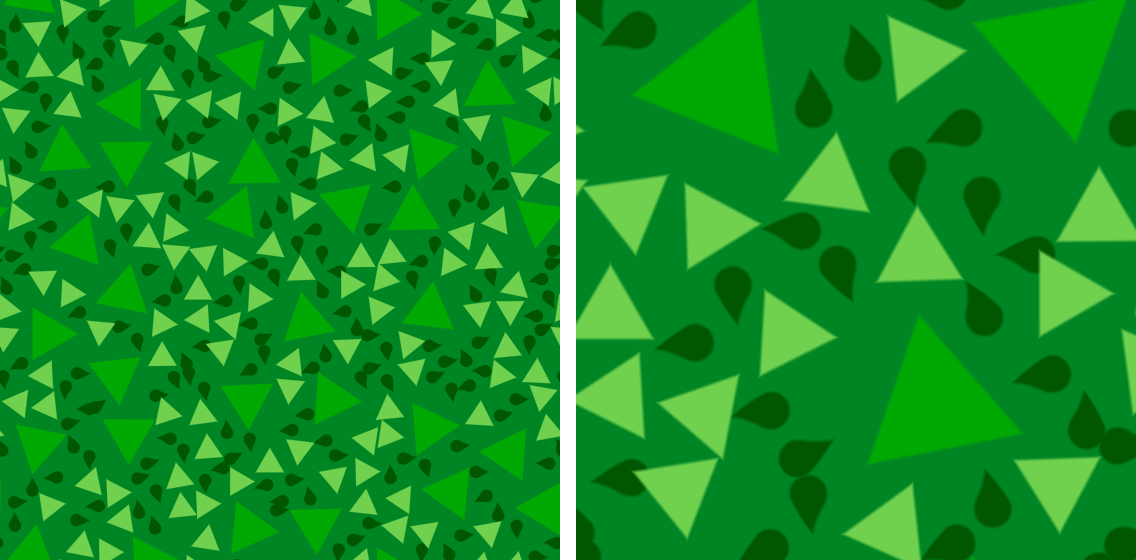
Left, the full canvas; right, a detail of the centre.
Write a three.js fragment shader that draws this pattern.

```glsl
// Scattered flat triangles in two sizes with small bent drops on a green ground.
// A wrapping grid is split into 3x3 blocks: most hold one large triangle in a
// corner, and the spare cells get a small triangle or a pair of drops.
varying vec2 vUv;

#define BLOCKS 6.0        // blocks across the tile, each 3 cells wide
#define LARGE_SIDE 1.69   // sizes below are in cells
#define SMALL_SIDE 0.92
#define DROP_RADIUS 0.2
#define DROP_LENGTH 0.42
#define DROP_BEND 0.6
#define JITTER 0.08
#define SWAY 0.3
#define TURN_WOBBLE 0.13  // in quarter turns
#define EDGE 0.025
#define SEED 37.0

const float PI = 3.14159265;
const vec3 GROUND = vec3(0.0, 0.52, 0.14);
const vec3 DROP_GREEN = vec3(0.0, 0.34, 0.0);
const vec3 LARGE_GREEN = vec3(0.0, 0.66, 0.01);
const vec3 SMALL_GREEN = vec3(0.44, 0.82, 0.31);

vec4 hash4(vec2 id) {
  vec4 q = fract((id.xyxy + SEED) * vec4(0.1031, 0.1030, 0.0973, 0.1099));
  q += dot(q, q.wzxy + 33.33);
  return fract((q.xxyz + q.yzzw) * q.zywx);
}

vec2 wrapBlock(vec2 block) {
  return floor(mod(block + 0.5, BLOCKS));
}

// Periodic shear of the centres, which hides the rows and columns
vec2 sway(vec2 c) {
  float w = 2.0 * PI / (3.0 * BLOCKS);
  c.x += SWAY * sin(2.0 * w * c.y);
  c.y += SWAY * sin(3.0 * w * c.x + 1.0);
  return c;
}

// Turn by a random number of quarter turns plus a slight wobble
vec2 turned(vec2 q, float r, float wobble) {
  float a = (floor(r * 4.0) + (2.0 * fract(r * 4.0) - 1.0) * wobble) * PI * 0.5;
  return mat2(cos(a), -sin(a), sin(a), cos(a)) * q;
}

// Equilateral triangle, tip up, centred on its bounding box
float triangle(vec2 q, float side) {
  float h = 0.866 * side;
  return max(-q.y - 0.5 * h, 0.866 * abs(q.x) + 0.5 * q.y - 0.25 * h);
}

// Round drop with its tip up, bent to the left
float drop(vec2 q) {
  q.y += 0.11;
  float rise = max(q.y, 0.0);
  q.x = abs(q.x + DROP_BEND * rise * rise);
  float b = DROP_RADIUS / DROP_LENGTH;
  float a = sqrt(1.0 - b * b);
  float k = dot(q, vec2(-b, a));
  if (k < 0.0) return length(q) - DROP_RADIUS;
  if (k > a * DROP_LENGTH) return length(q - vec2(0.0, DROP_LENGTH));
  return dot(q, vec2(a, b)) - DROP_RADIUS;
}

float cover(float d) {
  return 1.0 - smoothstep(-EDGE, EDGE, d);
}

void main() {
  vec2 p = vUv * 3.0 * BLOCKS;
  float large = 9.0, small = 9.0, drops = 9.0;

  for (int i = -1; i <= 1; i++) {
    // Each column of blocks slides by its own amount
    float col = floor(p.x / 3.0) + float(i);
    float slide = 3.0 * hash4(vec2(wrapBlock(vec2(col)).x, 91.0)).x;
    for (int j = -1; j <= 1; j++) {
      vec2 block = vec2(col, floor((p.y - slide) / 3.0) + float(j));
      vec2 id = wrapBlock(block);
      vec2 origin = block * 3.0 + vec2(0.0, slide);
      vec4 r = hash4(id + 50.0);
      vec2 corner = floor(r.yz * 2.0);
      bool hasLarge = abs(mod(id.x * 6.0 + id.y, 9.0) - 4.0) > 0.5;

      // Large triangle with a drop beside its tip
      if (hasLarge) {
        vec4 s = hash4(id + 140.0);
        vec2 q = p - sway(origin + corner + 1.0) - JITTER * (2.0 * s.xy - 1.0);
        q = turned(q, r.w, TURN_WOBBLE);
        large = min(large, triangle(q, LARGE_SIDE));
        vec2 spot = vec2(s.z < 0.5 ? -0.68 : 0.68, 0.68);
        drops = min(drops, drop(turned(q - spot, s.w, 0.2)));
      }

      // Spare cells: three small triangles to every two pairs of drops
      float n = floor(5.0 * r.x);
      for (int k = 0; k < 9; k++) {
        vec2 cell = vec2(mod(float(k) + 0.5, 3.0) - 0.5, floor((float(k) + 0.5) / 3.0));
        vec2 off = abs(cell - corner - 0.5);
        if (hasLarge && max(off.x, off.y) < 0.9) continue;
        n += 2.0;
        vec4 s = hash4(id * 3.0 + cell + 230.0);
        vec2 q = p - sway(origin + cell + 0.5) - JITTER * (2.0 * s.xy - 1.0);
        if (dot(q, q) > 1.0) continue;
        if (mod(n + 0.5, 5.0) < 3.0) {
          small = min(small, triangle(turned(q, s.z, TURN_WOBBLE), SMALL_SIDE));
        } else {
          vec2 spot = vec2(s.x < 0.5 ? -0.25 : 0.25, 0.25);
          drops = min(drops, drop(turned(q - spot, s.z, 0.2)));
          drops = min(drops, drop(turned(q + spot, s.w, 0.2)));
        }
      }
    }
  }

  vec3 color = mix(GROUND, DROP_GREEN, cover(drops));
  color = mix(color, LARGE_GREEN, cover(large));
  color = mix(color, SMALL_GREEN, cover(small));
  gl_FragColor = vec4(color, 1.0);
}
```
